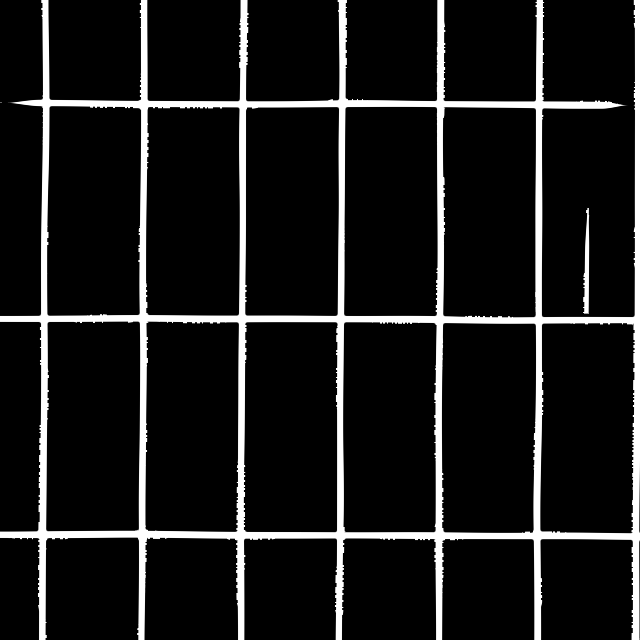
Write a three.js fragment shader that draws this pattern.

```glsl
varying vec2 vUv;

const vec3 FIELD = vec3(0.0);
const vec3 JOINT = vec3(1.0);
const vec2 FIRST_LINE = vec2(0.0694, 0.1642);
const vec2 PITCH = vec2(0.1544, 0.3366);
const vec2 LAST_INDEX = vec2(6.0, 2.0);
const float HALF_WIDTH = 0.0051;

float hash(vec2 p) {
  vec3 q = fract(p.xyx * vec3(0.1031, 0.1030, 0.0973));
  q += dot(q, q.yzx + 33.33);
  return fract((q.x + q.y) * q.z);
}

// Smooth noise along one line, distinct for each seed
float lineNoise(float t, float seed) {
  float cell = floor(t);
  float blend = smoothstep(0.0, 1.0, fract(t));
  return mix(hash(vec2(cell, seed)), hash(vec2(cell + 1.0, seed)), blend);
}

// Signed distance to a wavering line whose edges are chipped in patches
float wornLine(float along, float across, float halfWidth, float seed) {
  across += 0.0026 * (lineNoise(along * 5.0, seed) - 0.5);
  float side = seed + 20.0 * step(0.0, across);
  float patchMask = smoothstep(0.62, 0.74, lineNoise(along * 13.0, side + 50.0));
  float tooth = step(0.62, hash(vec2(floor(along * 384.0), side + 100.0)));
  float swell = 0.0012 * (lineNoise(along * 9.0, side + 150.0) - 0.5);
  return abs(across) - halfWidth - swell - 0.0018 * patchMask * tooth;
}

// Union with a small fillet at the crossings
float filletUnion(float a, float b, float radius) {
  float h = max(radius - abs(a - b), 0.0) / radius;
  return min(a, b) - 0.25 * radius * h * h;
}

// Short streak rising from foot to tip, narrowing at the tip
float streak(vec2 p, vec2 foot, vec2 tip, float halfWidth) {
  float t = (p.y - foot.y) / (tip.y - foot.y);
  float across = p.x - mix(foot.x, tip.x, t);
  float width = halfWidth * mix(1.0, 0.45, smoothstep(0.6, 1.0, t));
  float body = wornLine(p.y, across, width, 17.0);
  return max(body, max(foot.y - p.y, p.y - tip.y));
}

void main() {
  // Slight lean of the whole grid
  vec2 lean = vec2(0.0042, -0.0026) * (vUv.yx - 0.5);
  vec2 p = vUv - lean;
  vec2 index = clamp(floor((p - FIRST_LINE) / PITCH + 0.5), vec2(0.0), LAST_INDEX);
  vec2 offset = p - FIRST_LINE - index * PITCH;

  // The top row fades out at both ends
  float taper = smoothstep(0.0, 0.065, vUv.x) * (1.0 - smoothstep(0.94, 0.988, vUv.x));
  float isTop = step(LAST_INDEX.y - 0.5, index.y);
  float rowWidth = mix(HALF_WIDTH, mix(-0.001, HALF_WIDTH, taper), isTop);

  float column = wornLine(vUv.y, offset.x, HALF_WIDTH, index.x + 1.0);
  float row = wornLine(vUv.x, offset.y, rowWidth, index.y + 11.0);
  float d = filletUnion(column, row, 0.004);
  d = min(d, streak(vUv, vec2(0.9167, 0.510), vec2(0.9193, 0.675), 0.0034));

  float soft = 0.6 * fwidth(vUv.x);
  float ink = 1.0 - smoothstep(-soft, soft, d);
  gl_FragColor = vec4(mix(FIELD, JOINT, ink), 1.0);
}
```
